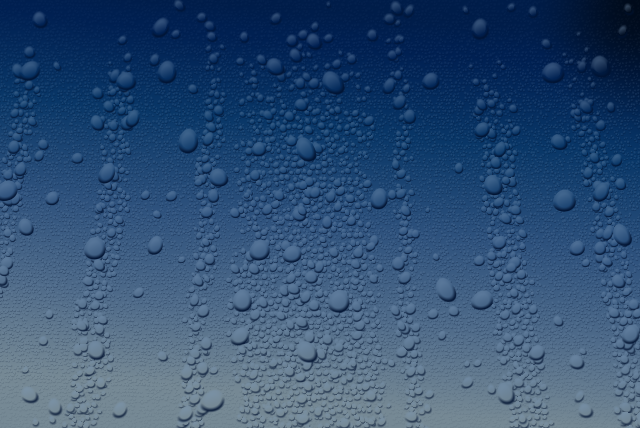
A Shadertoy shader for this texture:

```glsl
// Condensation on cold glass: fanned lanes of beads and larger drops over a blue dusk gradient.

const vec3 NIGHT = vec3(0.00, 0.125, 0.32);
const vec3 NAVY  = vec3(0.035, 0.215, 0.405);
const vec3 STEEL = vec3(0.18, 0.32, 0.49);
const vec3 HAZE  = vec3(0.31, 0.42, 0.54);
const vec3 MIST  = vec3(0.46, 0.535, 0.58);
const vec3 SHEEN = vec3(0.50, 0.61, 0.73);
const vec3 SHADE = vec3(0.00, 0.07, 0.19);

const float LANE_FIRST   = 0.10;   // first lane, in canvas heights
const float LANE_SPACING = 0.205;
const float FAN_CENTRE   = 0.715;
const float FAN_SPREAD   = 0.27;
const float VEIL_WIDTH   = 0.15;   // half width of the broad central lane
const float SHARP_EDGE   = 0.0010;
const float DEFOCUS      = 0.011;

float hash(vec2 p) {
    vec3 q = fract(vec3(p.xyx) * 0.1031);
    q += dot(q, q.yzx + 33.33);
    return fract((q.x + q.y) * q.z);
}

vec2 hash2(vec2 p) {
    return vec2(hash(p + 17.3), hash(p + 71.9));
}

float noise(vec2 p) {
    vec2 i = floor(p), f = fract(p);
    f = f * f * (3.0 - 2.0 * f);
    return mix(mix(hash(i), hash(i + vec2(1, 0)), f.x),
               mix(hash(i + vec2(0, 1)), hash(i + vec2(1, 1)), f.x), f.y);
}

// Gradient from dark top to misty bottom, dimmer at the right.
vec3 glassColour(vec2 p) {
    float depth = 1.0 - p.y - 0.10 * (p.x - 0.65) + 0.03 * (noise(p * 3.0) - 0.5);
    vec3 c = mix(NIGHT * 0.9, NIGHT, smoothstep(0.0, 0.09, depth));
    c = mix(c, NAVY,  clamp((depth - 0.09) / 0.21, 0.0, 1.0));
    c = mix(c, STEEL, clamp((depth - 0.30) / 0.22, 0.0, 1.0));
    c = mix(c, HAZE,  clamp((depth - 0.52) / 0.21, 0.0, 1.0));
    c = mix(c, MIST,  clamp((depth - 0.73) / 0.20, 0.0, 1.0));
    float corner = length((p - vec2(1.5, 1.0)) * vec2(1.0, 0.8));
    return c * mix(0.35, 1.0, smoothstep(0.0, 0.28, corner));
}

// x: lanes with the central veil, y: narrow lane cores only.
vec2 laneMask(vec2 p) {
    float x = FAN_CENTRE + (p.x - FAN_CENTRE) / (1.0 + FAN_SPREAD * (1.0 - p.y));
    x += 0.022 * (noise(vec2(p.x * 4.0, p.y * 7.0)) - 0.5);
    float id = round((x - LANE_FIRST) / LANE_SPACING);
    float off = abs(x - LANE_FIRST - id * LANE_SPACING);
    float h = hash(vec2(id, 5.0));
    float width = mix(0.018, 0.045, h);
    float start = 1.0 - smoothstep(0.68, 0.95, p.y + 0.12 * (h - 0.5));
    float lane = (1.0 - smoothstep(width * 0.7, width * 1.2, off)) * start;
    float core = (1.0 - smoothstep(0.012, 0.030, off)) * start;
    float ragged = VEIL_WIDTH + 0.05 * (noise(p * vec2(9.0, 5.0)) - 0.5);
    float veil = 1.0 - smoothstep(ragged * 0.75, ragged, abs(x - FAN_CENTRE));
    veil *= 1.0 - smoothstep(0.60, 0.95, p.y);
    return vec2(max(lane, veil), core);
}

// Signed light of one drop: pale above, dark along the lower rim.
float dropLight(vec2 u, float d) {
    float body = 0.20 + 0.34 * u.y - 0.12 * u.x;
    float lower = smoothstep(0.35, -0.75, u.y - 0.35 * u.x);
    float rim = smoothstep(0.55, 0.98, d);
    return body - rim * (0.15 + 0.75 * lower);
}

// One layer of drops; kind 0 covers all, 1 fills lanes, 2 fills lane cores.
vec2 dropLayer(vec2 p, float cells, vec2 radii, float fill, int kind, float blur) {
    vec2 g = p * cells, base = floor(g);
    float nearest = 9.0, soft = 0.1;
    vec2 local = vec2(0.0);
    for (int j = -1; j <= 1; j++)
    for (int i = -1; i <= 1; i++) {
        vec2 cell = base + vec2(i, j), key = cell + cells * 3.0;
        vec2 jitter = (hash2(key) - 0.5) * 0.62;
        vec2 centre = cell + 0.5 + jitter;
        centre.x += 0.25 * (mod(cell.y, 2.0) * 2.0 - 1.0);
        vec2 lanes = laneMask(centre / cells);
        float chance = kind == 0 ? fill : fill * (kind == 1 ? lanes.x : lanes.y);
        if (hash(key + 3.7) > chance) continue;
        float r = mix(radii.x, radii.y, hash(key + 9.1));
        vec2 u = (g - centre) / r;
        u.x += (hash(key + 5.3) - 0.5) * 0.6 * u.y;
        u *= mix(vec2(1.0, 1.12), vec2(1.15, 0.88), hash(key + 8.2));
        u.x *= 1.0 + 0.14 * u.y;
        float d = length(u);
        if (d < nearest) { nearest = d; local = u; soft = blur * cells / r; }
    }
    float cover = 1.0 - smoothstep(1.0 - soft, 1.0 + soft, nearest);
    return vec2(dropLight(local, nearest), cover);
}

vec3 addDrops(vec3 under, vec3 glass, vec2 layer, float strength) {
    float light = layer.x * strength;
    vec3 lit = light > 0.0 ? mix(glass, SHEEN, min(light, 1.0)) : mix(glass, SHADE, min(-light, 1.0));
    return mix(under, lit, layer.y);
}

void mainImage(out vec4 fragColor, in vec2 fragCoord) {
    vec2 p = fragCoord / iResolution.y;
    float blur = max(SHARP_EDGE, 0.7 / iResolution.y) + DEFOCUS * pow(abs(p.y - 0.5), 2.0);
    vec3 glass = glassColour(p);
    float focus = 1.0 - 0.75 * smoothstep(0.25, 0.5, abs(p.y - 0.5));

    // Fine mist, lane beads, core beads, then scattered large drops.
    vec3 col = addDrops(glass, glass, dropLayer(p, 125.0, vec2(0.25, 0.46), 0.85, 0, blur), 0.42 * focus);
    col = addDrops(col, glass, dropLayer(p, 66.0, vec2(0.30, 0.54), 0.92, 1, blur), 0.80);
    col = addDrops(col, glass, dropLayer(p, 36.0, vec2(0.26, 0.48), 0.32, 1, blur), 0.85);
    col = addDrops(col, glass, dropLayer(p, 27.0, vec2(0.26, 0.46), 0.60, 2, blur), 0.90);
    col = addDrops(col, glass, dropLayer(p, 17.0, vec2(0.12, 0.24), 0.26, 0, blur), 0.90);
    col = addDrops(col, glass, dropLayer(p, 8.0, vec2(0.13, 0.22), 0.62, 0, blur), 0.95);
    fragColor = vec4(clamp(col, 0.0, 1.0), 1.0);
}
```
